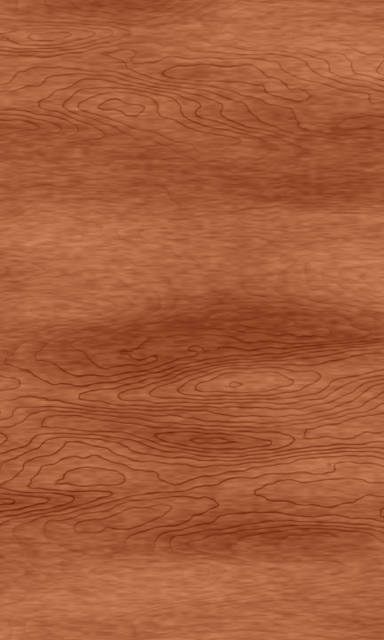
Reproduce this texture procedurally as a Shadertoy shader.

```glsl
// Reddish-brown wood veneer: horizontal fibres, soft tonal bands and nested growth rings.
#define MID_TONE vec3(0.640, 0.350, 0.213)
#define TONE_STEP vec3(0.052, 0.052, 0.045)
#define RING_SCALE vec2(2.3, 11.0)
#define RING_COUNT 8.5
#define RING_WIDTH 0.0010
#define RING_DARKNESS 2.1
#define BAND_PERIOD 0.29
#define BAND_CONTRAST 0.95
#define FIBRE_CONTRAST 1.8
#define SEED 17.0

float hash(vec2 p) {
    uvec2 q = uvec2(ivec2(p + SEED + 512.0));
    uint h = q.x * 1597334677u ^ q.y * 3812015801u;
    h = (h ^ (h >> 15)) * 2246822519u;
    h = (h ^ (h >> 13)) * 3266489917u;
    return float((h ^ (h >> 16)) & 65535u) / 65535.0;
}

// Smooth random values in 0..1
float valueNoise(vec2 p) {
    vec2 cell = floor(p), f = fract(p);
    f = f * f * (3.0 - 2.0 * f);
    return mix(mix(hash(cell), hash(cell + vec2(1, 0)), f.x),
               mix(hash(cell + vec2(0, 1)), hash(cell + vec2(1, 1)), f.x), f.y);
}

float cornerSlope(vec2 cell, vec2 offset) {
    float angle = 6.2832 * hash(cell);
    return dot(vec2(cos(angle), sin(angle)), offset);
}

// Gradient noise, about -0.7..0.7
float gradientNoise(vec2 p) {
    vec2 cell = floor(p), f = fract(p);
    vec2 u = f * f * f * (f * (f * 6.0 - 15.0) + 10.0);
    vec2 e = vec2(1, 0);
    return mix(mix(cornerSlope(cell, f), cornerSlope(cell + e, f - e), u.x),
               mix(cornerSlope(cell + e.yx, f - e.yx), cornerSlope(cell + 1.0, f - 1.0), u.x), u.y);
}

// Height field whose level lines are the growth rings
float ringField(vec2 p) {
    vec2 q = p * RING_SCALE;
    q += 0.3 * vec2(gradientNoise(q * 0.8 + 31.0), gradientNoise(q * 0.8 + 57.0));
    float height = 1.2 * gradientNoise(q);
    height += 0.35 * gradientNoise(q * 2.1 + 11.3);
    height += 0.06 * gradientNoise(p * vec2(27.0, 50.0));
    return height + 0.010 * gradientNoise(p * vec2(80.0, 140.0));
}

// Short streaks along the grain, centred on zero
float fibres(vec2 p) {
    p.y += 0.003 * gradientNoise(p * vec2(5.0, 9.0));
    float fine = valueNoise(p * vec2(42.0, 270.0)) - 0.5;
    float pores = valueNoise(p * vec2(90.0, 360.0) + 7.0) - 0.5;
    float broad = valueNoise(p * vec2(7.0, 110.0) + 23.0) - 0.5;
    return 0.7 * fine + 0.75 * pores + 0.3 * broad;
}

void mainImage(out vec4 fragColor, in vec2 fragCoord) {
    float pixel = 1.0 / iResolution.y;
    vec2 p = fragCoord * pixel;

    // Ring lines of even thickness
    float height = ringField(p);
    float level = height * RING_COUNT;
    float slope = length(vec2(dFdx(level), dFdy(level))) * iResolution.y;
    float phase = fract(level);
    float edge = (0.5 - abs(phase - 0.5)) / max(slope, 6.0);
    float line = 1.0 - smoothstep(0.0, RING_WIDTH + pixel, edge);

    // Rings stand out in two zones and fade elsewhere
    float drift = p.y + 0.06 * gradientNoise(p * vec2(3.0, 8.0) + 71.0);
    float lowerZone = smoothstep(0.15, 0.19, drift) * (1.0 - smoothstep(0.43, 0.50, drift));
    float upperZone = smoothstep(0.76, 0.82, drift) * (1.0 - smoothstep(0.90, 0.96, drift));
    float figure = 0.12 + 0.88 * max(lowerZone, 0.7 * upperZone);
    figure *= 0.6 + 0.7 * valueNoise(p * vec2(9.0, 30.0) + 5.0);

    // Broad light and dark bands
    float sway = 0.07 * gradientNoise(p * vec2(2.2, 4.0) + 43.0);
    float tone = 0.6 + BAND_CONTRAST * cos(6.2832 * (p.y + sway - 0.04) / BAND_PERIOD);
    tone += 2.1 * gradientNoise(p * vec2(1.8, 5.0) + 91.0);
    tone += 2.1 * height;

    // Each ring fades from its dark edge
    float fade = min(phase, (1.0 - phase) * 6.0);
    tone += 0.7 * (fade - 0.42);
    tone = 2.6 * tanh(tone / 2.5);

    tone += FIBRE_CONTRAST * fibres(p);
    tone -= RING_DARKNESS * figure * line;
    fragColor = vec4(clamp(MID_TONE + TONE_STEP * tone, 0.0, 1.0), 1.0);
}
```
